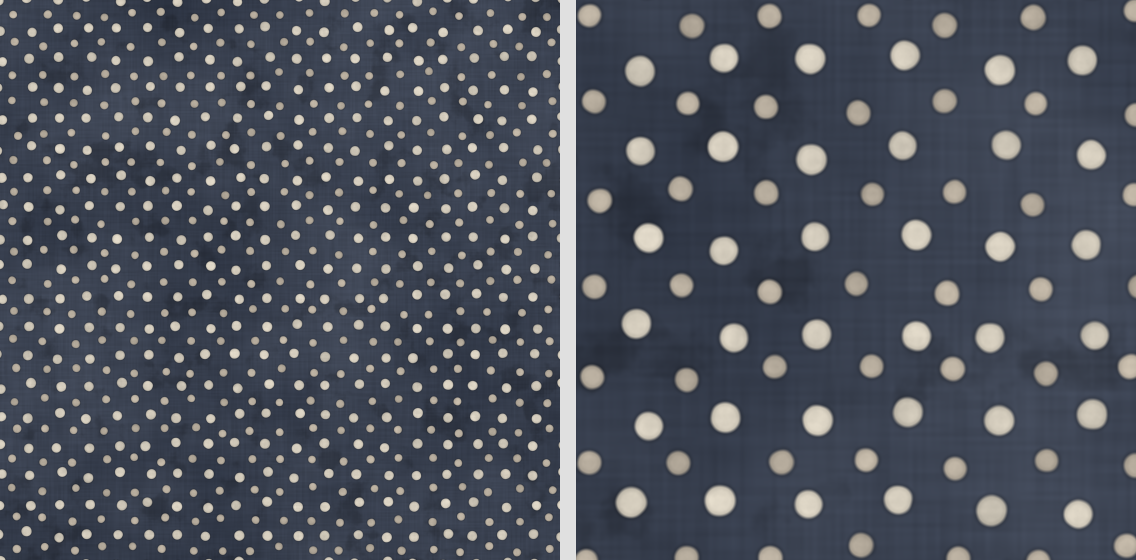
Left: the whole. Right: its middle third, enlarged.
Give the GLSL for this pattern, as a WebGL 2 fragment shader.

```glsl
#version 300 es
precision highp float;
// Cream and tan polka dots, hand-placed on worn navy linen.

uniform vec2 u_resolution;
out vec4 outColor;

const float REPEATS = 18.85;                  // dot pitch across the canvas
const vec2 GRID_SHIFT = vec2(0.5, -0.36);
const vec3 NAVY_DARK = vec3(0.182, 0.210, 0.268);
const vec3 NAVY_LIGHT = vec3(0.266, 0.296, 0.358);
const vec3 CREAM = vec3(0.825, 0.795, 0.735);
const vec3 TAN = vec3(0.725, 0.685, 0.625);

// Integer hash of a lattice cell, 0 to 1
float hash(vec2 cell, uint seed) {
    uvec2 c = uvec2(ivec2(cell));
    uint h = c.x * 1597u + c.y * 51749u + seed * 7919u;
    h = (h ^ (h >> 16)) * 73244475u;
    h = (h ^ (h >> 15)) * 73244475u;
    h ^= h >> 16;
    return float(h & 65535u) / 65535.0;
}

float valueNoise(vec2 p, uint seed) {
    vec2 i = floor(p);
    vec2 f = fract(p);
    f = f * f * (3.0 - 2.0 * f);
    float low = mix(hash(i, seed), hash(i + vec2(1, 0), seed), f.x);
    float high = mix(hash(i + vec2(0, 1), seed), hash(i + vec2(1, 1), seed), f.x);
    return mix(low, high, f.y);
}

float fbm(vec2 p, uint seed) {
    float sum = 0.0;
    float weight = 0.5;
    for (uint octave = 0u; octave < 5u; octave++) {
        sum += weight * valueNoise(p, seed + octave);
        p = mat2(1.6, 1.2, -1.2, 1.6) * p + 3.7;
        weight *= 0.5;
    }
    return sum / 0.97;
}

// Crossed threads with uneven thickness, centred on zero
float weave(vec2 p) {
    float across = valueNoise(p * vec2(26.0, 370.0), 31u);
    float along = valueNoise(p * vec2(370.0, 26.0), 32u);
    float slubs = valueNoise(p * vec2(9.0, 190.0), 33u)
                + valueNoise(p * vec2(190.0, 9.0), 34u);
    return across + along - 1.0 + 0.6 * (slubs - 1.0);
}

vec3 linen(vec2 p) {
    float cloud = fbm(p * 5.0, 1u);
    float stain = fbm(p * 13.0 + 4.0, 11u);
    float tone = 0.46 + 1.5 * (cloud - 0.5) + 0.6 * (stain - 0.5);
    vec3 color = mix(NAVY_DARK, NAVY_LIGHT, clamp(tone, -0.15, 1.1));
    float smudge = smoothstep(0.58, 0.76, fbm(p * 22.0, 21u));
    color *= 1.0 - 0.16 * smudge;
    return color * (1.0 + 0.07 * weave(p));
}

// Lays one jittered dot per grid cell over the cloth
vec3 addDots(vec3 cloth, vec2 p, vec2 shift, float radius, vec3 paint, uint seed) {
    vec2 grid = p * REPEATS + shift;
    vec2 cell = floor(grid);
    vec2 jitter = vec2(hash(cell, seed), hash(cell, seed + 1u)) - 0.5;
    float size = radius * mix(0.95, 1.05, hash(cell, seed + 2u));
    vec2 offset = fract(grid) - 0.5 - 0.22 * jitter;
    float wobble = 0.012 * (valueNoise(p * 150.0, seed + 3u) - 0.5);
    float edge = length(offset) - size + wobble;
    float soft = max(0.024, 0.75 * REPEATS / u_resolution.y);

    // Faint shadow rim in the cloth
    cloth *= 1.0 - 0.16 * (1.0 - smoothstep(0.0, 0.06, edge));

    // Worn paint, dimmer towards the rim
    float shade = mix(0.95, 1.05, hash(cell, seed + 4u));
    shade += 0.14 * (fbm(p * 95.0, seed + 5u) - 0.5) + 0.025 * weave(p);
    shade -= 0.10 * smoothstep(-0.07, 0.0, edge);
    float cover = 1.0 - smoothstep(-soft, soft, edge);
    return mix(cloth, paint * shade, cover);
}

void main() {
    vec2 p = gl_FragCoord.xy / u_resolution.y;
    vec3 color = linen(p);
    color = addDots(color, p, GRID_SHIFT, 0.163, CREAM, 50u);
    color = addDots(color, p, GRID_SHIFT + 0.5, 0.133, TAN, 70u);
    outColor = vec4(color, 1.0);
}
```
